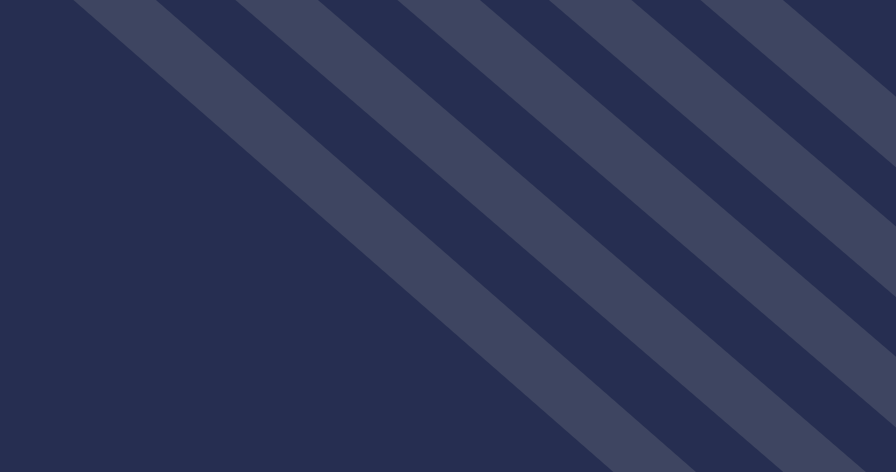
This background is drawn by a Shadertoy shader. Its source:

```glsl
#define NAVY vec3(0.149, 0.181, 0.316)
#define SLATE vec3(0.242, 0.270, 0.380)
#define BAND_COUNT 5
#define FIRST_EDGE 0.1556
#define BAND_PITCH 0.3432
#define PITCH_LOSS 0.0222
#define BAND_WIDTH 0.1748
#define LEAN 1.169
#define LEAN_LOSS 0.025

// Where a band's left side meets the top of the canvas
float bandStart(float index) {
    return FIRST_EDGE + BAND_PITCH * index - PITCH_LOSS * max(index - 2.0, 0.0);
}

// Sideways run per unit of drop; the first bands are slightly steeper
float bandLean(float index) {
    return LEAN - LEAN_LOSS * exp2(-1.6 * index);
}

// Signed distance to a slanted band, negative inside
float bandDistance(vec2 p, float index) {
    float lean = bandLean(index);
    float center = bandStart(index) + 0.5 * BAND_WIDTH + lean * (1.0 - p.y);
    return (abs(p.x - center) - 0.5 * BAND_WIDTH) / sqrt(1.0 + lean * lean);
}

void mainImage(out vec4 fragColor, in vec2 fragCoord) {
    // Canvas height is one unit
    vec2 p = fragCoord / iResolution.y;
    float pixel = 1.0 / iResolution.y;

    // Join the diagonal bands
    float distanceToBands = 1e3;
    for (int i = 0; i < BAND_COUNT; i++) {
        distanceToBands = min(distanceToBands, bandDistance(p, float(i)));
    }

    // Flat fill with smoothed edges
    float coverage = clamp(0.5 - distanceToBands / pixel, 0.0, 1.0);
    fragColor = vec4(mix(NAVY, SLATE, coverage), 1.0);
}
```
